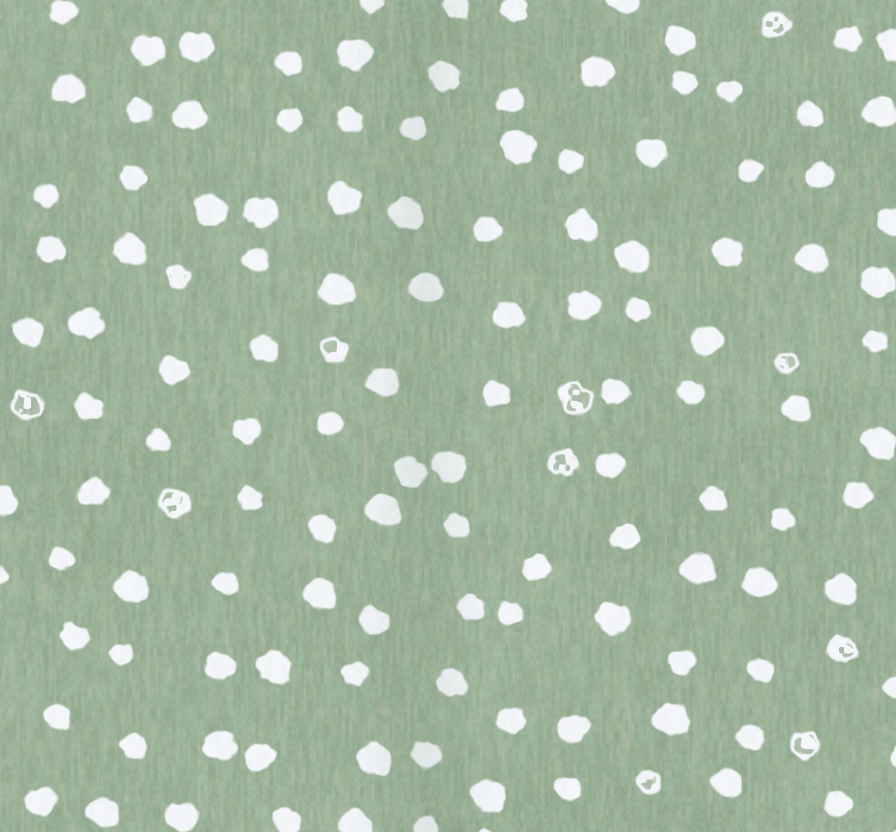
A Shadertoy shader for this pattern:

```glsl
const float DOTS_PER_HEIGHT = 10.8;
const float GRID_TILT = 0.12;
const float JITTER = 0.56;
const float RADIUS_MIN = 0.145;
const float RADIUS_MAX = 0.220;
const float EDGE_BLUR = 0.0022;     // in canvas heights
const float WORN_SHARE = 0.11;      // dots with holes in the paint
const float FOLD_X = 0.47;          // in canvas widths
const float FOLD_WIDTH = 0.05;
const vec3 CLOTH = vec3(0.607, 0.696, 0.597);
const vec3 FLECK = vec3(0.700, 0.735, 0.645);
const vec3 PAINT = vec3(0.953, 0.962, 0.974);
const vec3 DULL_PAINT = vec3(0.865, 0.890, 0.885);

float hash(vec2 p) {
    vec3 q = fract(vec3(p.xyx) * 0.1031);
    q += dot(q, q.yzx + 33.33);
    return fract((q.x + q.y) * q.z);
}

vec2 hash2(vec2 p) {
    return vec2(hash(p + 17.3), hash(p + 71.9));
}

float noise(vec2 p) {
    vec2 i = floor(p), f = fract(p);
    f = f * f * (3.0 - 2.0 * f);
    return mix(mix(hash(i), hash(i + vec2(1, 0)), f.x),
               mix(hash(i + vec2(0, 1)), hash(i + vec2(1, 1)), f.x), f.y);
}

// Signed distance to a hand-painted blob, in grid cells
float blobDistance(vec2 q, vec2 id) {
    float radius = mix(RADIUS_MIN, RADIUS_MAX, hash(id + 5.1));
    vec2 phase = 6.2832 * hash2(id + 40.0);
    float a = atan(q.y, q.x);
    float wobble = 0.08 * cos(2.0 * a - 0.9 + 0.35 * phase.x)
                 + 0.06 * sin(3.0 * a + phase.y)
                 + 0.04 * sin(5.0 * a + phase.x);
    float ragged = 0.035 * (noise(q * 13.0 + id * 7.0 + 200.0) - 0.5);
    return length(q) - radius * (1.0 + wobble) + ragged;
}

// Paint coverage of all dots near a point of the grid
float dotCoverage(vec2 p, float blur) {
    vec2 cell = floor(p);
    float coverage = 0.0;
    for (int y = -1; y <= 1; y++) {
        for (int x = -1; x <= 1; x++) {
            vec2 id = cell + vec2(x, y);
            vec2 q = p - id - 0.5 - JITTER * (hash2(id) - 0.5);
            float d = blobDistance(q, id);
            float paint = 1.0 - smoothstep(-blur, blur, d);
            // Worn dots show cloth through gaps inside their rim
            float worn = step(hash(id + 91.0), WORN_SHARE);
            float gap = smoothstep(0.52, 0.68, noise(q * 13.0 + id * 3.0 + 300.0));
            paint *= 1.0 - 0.8 * worn * gap * smoothstep(0.03, 0.07, -d);
            coverage = max(coverage, paint);
        }
    }
    return coverage;
}

// Woven cloth: soft patches, vertical threads and pale flecks
vec3 clothColor(vec2 uv) {
    float patches = noise(uv * 5.0 + 9.0) - 0.5;
    float threads = noise(uv * vec2(230.0, 42.0)) - 0.5;
    float grain = noise(uv * vec2(330.0, 210.0) + 50.0) - 0.5;
    float tint = noise(uv * vec2(150.0, 60.0) + 80.0) - 0.5;
    vec3 color = CLOTH + 0.022 * patches + 0.055 * threads + 0.042 * grain;
    color += tint * vec3(0.022, 0.0, -0.012);
    float fleck = smoothstep(0.76, 0.95, noise(uv * vec2(180.0, 48.0) + 120.0));
    return mix(color, FLECK, 0.5 * fleck);
}

void mainImage(out vec4 fragColor, in vec2 fragCoord) {
    vec2 uv = fragCoord / iResolution.y;
    float aspect = iResolution.x / iResolution.y;

    // Shallow vertical fold that dims cloth and dots
    float foldOffset = (uv.x / aspect - FOLD_X) / FOLD_WIDTH;
    float fold = exp(-foldOffset * foldOffset);
    vec3 cloth = clothColor(uv) - 0.016 * fold;

    // Slightly tilted grid of dots
    float c = cos(GRID_TILT), s = sin(GRID_TILT);
    vec2 p = mat2(c, s, -s, c) * uv * DOTS_PER_HEIGHT + 30.0;
    float blur = max(EDGE_BLUR, 0.7 / iResolution.y) * DOTS_PER_HEIGHT;
    float coverage = dotCoverage(p, blur);

    vec3 paint = mix(PAINT, DULL_PAINT, 0.8 * fold);
    paint += 0.02 * (noise(uv * vec2(190.0, 110.0)) - 0.5);
    fragColor = vec4(mix(cloth, paint, coverage), 1.0);
}
```
